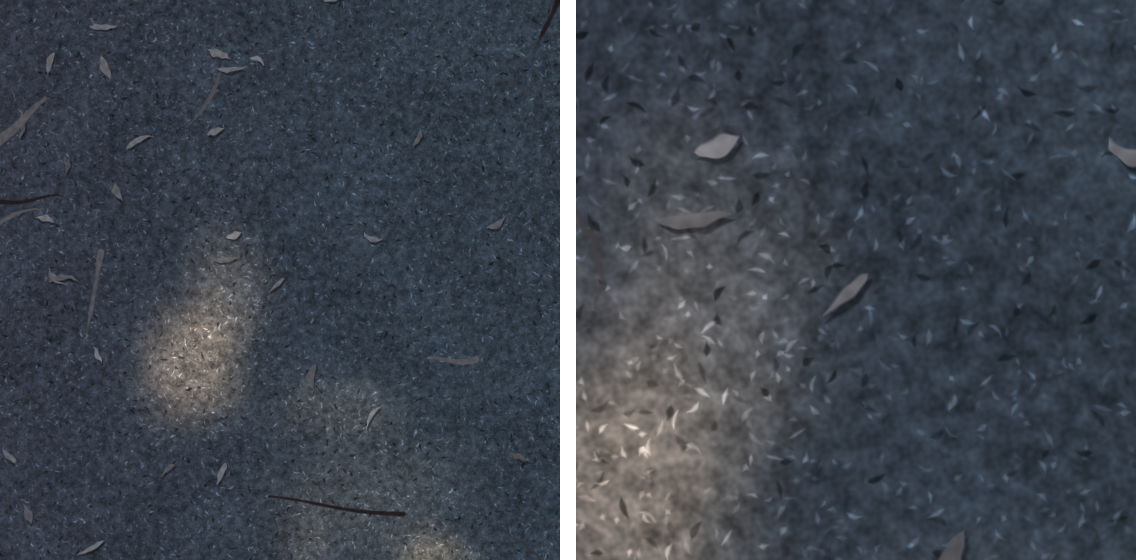
Left: the whole. Right: its middle third, enlarged.
Give the GLSL for this texture, as a Shadertoy shader.

```glsl
// Shaded bare earth strewn with dry leaves and twigs, with a few warm sun patches.
// Gradient noise gives the soil grain, jittered cells scatter curved slivers as
// crumbs, leaves and twigs, and soft ellipses form the patches of light.

#define SOIL_COLOR  vec3(0.198, 0.228, 0.270)
#define LEAF_COLOR  vec3(0.420, 0.420, 0.445)
#define TWIG_COLOR  vec3(0.300, 0.290, 0.310)
#define BARK_COLOR  vec3(0.120, 0.095, 0.105)
#define SUN_GAIN    vec3(2.75, 2.20, 1.72)
#define GRAIN       0.64
#define MOTTLE      0.25
#define CRUMB_LIGHT 0.80
#define CRUMB_DARK  0.50
#define LEAF_AMOUNT 0.58
#define TWIG_AMOUNT 0.34
#define EDGE_BLUR   0.0010

const float TAU = 6.28319;

vec2 hash2(vec2 p) {
    vec3 q = fract(p.xyx * vec3(0.1031, 0.1030, 0.0973));
    q += dot(q, q.yzx + 33.33);
    return fract((q.xx + q.yz) * q.zy);
}

float cornerSlope(vec2 cell, vec2 offset) {
    float angle = TAU * hash2(cell).x;
    return dot(vec2(cos(angle), sin(angle)), offset);
}

float gradientNoise(vec2 p) {
    vec2 i = floor(p), f = p - i;
    vec2 u = f * f * f * (f * (f * 6.0 - 15.0) + 10.0);
    vec2 e = vec2(1.0, 0.0);
    return mix(mix(cornerSlope(i, f), cornerSlope(i + e, f - e), u.x),
               mix(cornerSlope(i + e.yx, f - e.yx), cornerSlope(i + 1.0, f - 1.0), u.x), u.y);
}

float fbm(vec2 p) {
    float sum = 0.0, weight = 0.5;
    for (int i = 0; i < 3; i++) {
        sum += weight * gradientNoise(p);
        p = mat2(1.6, 1.2, -1.2, 1.6) * p + 19.7;
        weight *= 0.8;
    }
    return sum;
}

float softness() { return EDGE_BLUR + 0.5 / iResolution.y; }

// Curved slivers in jittered cells: x is coverage, y a random tone.
// size holds half length and half width in cells; thinning clears the right side.
vec2 scatter(vec2 p, float cells, float density, vec2 size, float thinning, float seed) {
    vec2 g = p * cells, home = floor(g), result = vec2(0.0);
    float soft = cells * softness();
    for (int y = -1; y <= 1; y++)
    for (int x = -1; x <= 1; x++) {
        vec2 id = home + vec2(x, y);
        vec2 place = hash2(id + seed), look = hash2(id + seed + 57.3);
        vec2 trait = hash2(id + seed + 113.9);
        float keep = density * (1.0 - thinning * smoothstep(0.2, 0.6, id.x / cells));
        if (trait.x > keep) continue;
        float c = cos(TAU * look.x), s = sin(TAU * look.x);
        vec2 q = mat2(c, s, -s, c) * (g - id - place);
        vec2 extent = size * mix(vec2(0.5), vec2(1.0), vec2(trait.y, look.y));
        float t = clamp(q.x / extent.x, -1.0, 1.0);
        q.y += (place.x - 0.5) * 0.7 * extent.x * t * t;
        float d = abs(q.y) - extent.y * (1.0 - t * t) * (1.0 + 0.4 * t);
        d = max(d, abs(q.x) - extent.x);
        float cover = 1.0 - smoothstep(-soft, soft, d);
        if (cover > result.x) result = vec2(cover, fract(look.y * 7.0 + trait.y));
    }
    return result;
}

// Coverage of a slightly wavy stick that tapers from a to b.
float stick(vec2 p, vec2 a, vec2 b, float halfWidth) {
    vec2 along = b - a;
    float t = clamp(dot(p - a, along) / dot(along, along), 0.0, 1.0);
    float wave = 0.004 * sin(t * 5.0);
    float d = length(p - a - along * t + vec2(0.0, wave)) - halfWidth * (1.0 - 0.6 * t);
    return 1.0 - smoothstep(-softness(), softness(), d);
}

float glow(vec2 p, vec2 center, vec2 radius) {
    vec2 q = (p - center) / radius;
    return exp(-pow(dot(q, q), 1.4));
}

void mainImage(out vec4 fragColor, in vec2 fragCoord) {
    vec2 p = fragCoord / iResolution.y;

    // Soil: broad mottling, fine grain and a cooler tint to the right
    float tone = 1.0 + MOTTLE * fbm(p * 7.0) + GRAIN * fbm(p * 62.0 + 5.0);
    vec3 color = SOIL_COLOR * tone;
    color *= mix(vec3(0.99, 0.96, 0.97), vec3(0.98, 1.02, 1.02), smoothstep(0.0, 0.8, p.x));

    // Crumbs: dark gaps, pale chips and fine bright grit
    vec2 gaps = scatter(p, 60.0, 0.5, vec2(0.38, 0.13), 0.0, 3.1);
    vec2 chips = scatter(p, 72.0, 0.35, vec2(0.40, 0.12), 0.0, 21.7);
    vec2 grit = scatter(p, 125.0, 0.4, vec2(0.40, 0.20), 0.0, 40.3);
    color *= 1.0 - CRUMB_DARK * gaps.x * gaps.y;
    color *= 1.0 + CRUMB_LIGHT * (chips.x * chips.y + 0.8 * grit.x * grit.y * grit.y);

    // Sunlight: blurred warm patches with uneven rims
    vec2 w = p + 0.035 * vec2(fbm(p * 9.0 + 31.0), fbm(p * 9.0 + 73.0));
    float sun = 0.85 * glow(w, vec2(0.345, 0.355), vec2(0.085, 0.105))
              + 0.38 * glow(w, vec2(0.405, 0.480), vec2(0.070, 0.110))
              + 0.24 * glow(w, vec2(0.600, 0.275), vec2(0.110, 0.055))
              + 0.20 * glow(w, vec2(0.660, 0.110), vec2(0.170, 0.130))
              + 0.22 * glow(w, vec2(0.545, 0.030), vec2(0.045, 0.070))
              + 0.75 * glow(w, vec2(0.770, 0.000), vec2(0.065, 0.045));
    sun = min(sun, 1.0);
    color *= mix(vec3(1.0), SUN_GAIN, sun);

    // Litter: twigs, then ragged leaves with a small shadow below them
    vec3 litterLight = 1.0 + sun * vec3(0.55, 0.45, 0.32);
    vec2 ragged = p + 0.005 * gradientNoise(p * 75.0);
    vec2 twigs = scatter(ragged, 6.0, TWIG_AMOUNT, vec2(0.42, 0.022), 0.65, 64.9);
    vec2 shade = scatter(ragged + vec2(-0.002, 0.004), 9.0, LEAF_AMOUNT, vec2(0.25, 0.065), 0.65, 88.2);
    vec2 leaves = scatter(ragged, 9.0, LEAF_AMOUNT, vec2(0.25, 0.065), 0.65, 88.2);
    float fiber = 1.0 + 0.2 * gradientNoise(p * 110.0);
    color = mix(color, TWIG_COLOR * litterLight * mix(0.5, 1.3, twigs.y), 0.8 * twigs.x);
    color *= 1.0 - 0.35 * shade.x;
    color = mix(color, LEAF_COLOR * litterLight * fiber * mix(0.75, 1.2, leaves.y), 0.88 * leaves.x);

    // Larger sticks: dark bark and weathered wood
    float bark = stick(p, vec2(0.72, 0.082), vec2(0.48, 0.110), 0.004);
    bark = max(bark, stick(p, vec2(1.00, 1.010), vec2(0.955, 0.908), 0.006));
    bark = max(bark, stick(p, vec2(0.00, 0.640), vec2(0.105, 0.648), 0.004));
    float wood = stick(p, vec2(-0.01, 0.745), vec2(0.080, 0.820), 0.010);
    wood = max(wood, stick(p, vec2(0.180, 0.550), vec2(0.152, 0.385), 0.006));
    wood = max(wood, stick(p, vec2(0.850, 0.358), vec2(0.765, 0.357), 0.006));
    color = mix(color, BARK_COLOR * fiber, 0.9 * bark);
    color = mix(color, TWIG_COLOR * 1.15 * fiber, 0.85 * wood);

    fragColor = vec4(clamp(color, 0.0, 1.0), 1.0);
}
```
